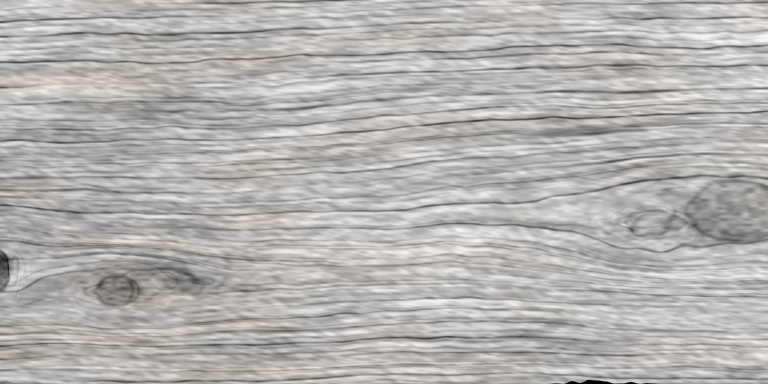
Write a Shadertoy shader that draws this texture.

```glsl
// Weathered grey plank: grain lines flow around a few knots and a narrow crack.
// Each knot squeezes a grain coordinate; noise stretched along that coordinate
// makes the fibres, and jittered cells across it make the dark growth lines.

const float BASE_TONE = 0.757;
const float LINE_COUNT = 29.0;      // growth lines per canvas height
const float LINE_WIDTH = 0.0029;
const float LINE_DEPTH = 0.27;
const float FIBRE_CONTRAST = 0.20;
const float STREAK_CONTRAST = 0.13;
const float SPECKLE_CONTRAST = 0.18;
const float SHADE_CONTRAST = 0.08;
const float KNOT_PULL = 0.70;
const vec2 KNOT_REACH = vec2(4.0, 2.2);
const vec3 GREY_TINT = vec3(1.006, 1.0, 0.992);
const vec3 TAN_TINT = vec3(1.05, 0.99, 0.93);
const vec2 CRACK_CENTRE = vec2(1.51, 0.655);
const vec2 CRACK_SIZE = vec2(0.17, 0.011);

// Knots as centre and radius, then face tone and face opacity
const int KNOTS = 5;
const vec4 KNOT[KNOTS] = vec4[KNOTS](
    vec4(1.915, 0.451, 0.122, 0.086), vec4(0.300, 0.242, 0.048, 0.041),
    vec4(-0.005, 0.297, 0.031, 0.056), vec4(0.430, 0.268, 0.080, 0.036),
    vec4(1.690, 0.420, 0.055, 0.034));
const vec2 FACE[KNOTS] = vec2[KNOTS](vec2(0.55, 0.85), vec2(0.54, 0.8),
    vec2(0.35, 0.95), vec2(0.62, 0.25), vec2(0.64, 0.25));

float hash(vec2 p) {
    vec3 q = fract(p.xyx * 0.1031);
    q += dot(q, q.yzx + 33.33);
    return fract((q.x + q.y) * q.z);
}

float noise(vec2 p) {
    vec2 i = floor(p), f = fract(p);
    f = f * f * (3.0 - 2.0 * f);
    return mix(mix(hash(i), hash(i + vec2(1, 0)), f.x),
               mix(hash(i + vec2(0, 1)), hash(i + vec2(1, 1)), f.x), f.y);
}

float bell(float d, float width) {
    return exp(-d * d / (width * width));
}

// Height across the grain, flattened near knots so that lines bend around them
float grainHeight(vec2 p) {
    float v = p.y;
    for (int i = 0; i < KNOTS; i++) {
        vec2 q = (vec2(p.x, v) - KNOT[i].xy) / (KNOT[i].zw * KNOT_REACH);
        v = mix(v, KNOT[i].y, KNOT_PULL * exp(-dot(q, q)));
    }
    v -= 0.025 * p.x * smoothstep(0.2, 0.6, p.y);
    v += 0.030 * (noise(p * vec2(1.6, 3.0) + 4.0) - 0.5);
    v += 0.014 * (noise(vec2(p.x * 5.0, v * 12.0)) - 0.5);
    return v + 0.006 * (noise(vec2(p.x * 18.0, v * 30.0)) - 0.5);
}

// Darkness of one set of broken lines: a sharp core with a soft upper side
float growthLines(float x, float v, float count, float width) {
    float cell = floor(v * count), f = fract(v * count);
    float d = (f - 0.2 - 0.5 * hash(vec2(cell, 3.0))) / count;
    float presence = smoothstep(0.1, 0.6, noise(vec2(x * 2.2 + cell * 5.3, cell * 7.0)));
    presence *= 0.5 + 0.5 * hash(vec2(cell, 11.0));
    presence *= 0.65 + 0.7 * noise(vec2(x * 25.0, cell * 3.0));
    float soft = exp(-max(d, 0.0) * 110.0) * smoothstep(-0.004, 0.002, d);
    soft *= 1.0 - smoothstep(0.75, 1.0, f);
    return presence * (bell(d, width) + 0.25 * soft);
}

void mainImage(out vec4 fragColor, in vec2 fragCoord) {
    float pixel = 1.0 / iResolution.y;
    vec2 p = fragCoord * pixel;
    float v = grainHeight(p);
    float stretch = clamp(length(vec2(dFdx(v), dFdy(v))) / pixel, 0.3, 1.3);
    float width = max(LINE_WIDTH, 0.75 * pixel) * stretch;

    // Broad light and shade
    float tone = BASE_TONE + 0.03 * (p.x - 1.0) + 0.05 * (p.y - 0.5);
    tone += SHADE_CONTRAST * (noise(vec2(p.x * 3.0 - p.y * 2.0, p.y * 4.0 + p.x) + 9.0) - 0.5);

    // Fibres and short slanted speckle
    float fibre = noise(vec2(p.x * 11.0, v * 120.0)) - 0.5;
    float speckle = noise(vec2(p.x * 46.0 + v * 60.0, p.y * 140.0)) - 0.5;
    tone += STREAK_CONTRAST * (noise(vec2(p.x * 2.5, v * 42.0)) - 0.5);
    tone += FIBRE_CONTRAST * fibre + SPECKLE_CONTRAST * speckle;

    // Strong growth lines, then finer faint ones
    tone -= LINE_DEPTH * growthLines(p.x, v, LINE_COUNT, width);
    tone -= 0.4 * LINE_DEPTH * growthLines(p.x + 7.0, v + 3.0, LINE_COUNT * 1.9, width * 0.85);

    // Knots: faint outer rings drawn out along the grain, worn face, dark rim
    for (int i = 0; i < KNOTS; i++) {
        vec2 radius = KNOT[i].zw, q = (p - KNOT[i].xy) / radius;
        float swirl = noise(q * 2.0 + float(i) * 5.0);
        float d = length(q) + 0.2 * (swirl - 0.5);
        float halo = length(q * vec2(0.6, 1.0)) + 0.4 * (swirl - 0.5);
        float ring = 0.5 + 0.5 * sin(halo * 15.0 + 2.0 * swirl);
        float face = 1.0 - smoothstep(0.92, 1.06, d);
        float faceTone = FACE[i].x + 0.08 * (ring - 0.5) + 0.2 * (fibre + speckle);
        tone -= 0.12 * ring * ring * exp(-1.6 * max(halo - 0.8, 0.0));
        tone = mix(tone, faceTone, face * FACE[i].y);
        tone -= 0.2 * swirl * bell((d - 1.0) * radius.y, 0.006);
    }

    // Lens-shaped crack with a darker pit
    vec2 c = p - CRACK_CENTRE;
    c.y -= 0.04 * c.x;
    float gap = CRACK_SIZE.y * (1.0 - c.x * c.x / (CRACK_SIZE.x * CRACK_SIZE.x));
    float crack = smoothstep(-0.004, 0.005, gap - abs(c.y));
    float pit = bell(c.x - 0.04, 0.03);
    tone = mix(tone, 0.52 - 0.16 * pit + 0.2 * fibre, 0.8 * crack);

    // Chipped lower edge
    float chip = 0.011 * noise(vec2(p.x * 45.0, 2.0)) * smoothstep(0.16, 0.05, abs(p.x - 1.57));
    tone *= smoothstep(-0.002, 0.002, p.y - chip);

    // Tan stains along the grain
    float stain = smoothstep(0.55, 0.9, noise(vec2(p.x * 3.0, v * 24.0) + 21.0));
    vec3 tint = mix(GREY_TINT, TAN_TINT, stain * (0.7 - 0.25 * p.x));
    fragColor = vec4(clamp(tone * tint, 0.0, 0.96), 1.0);
}
```
